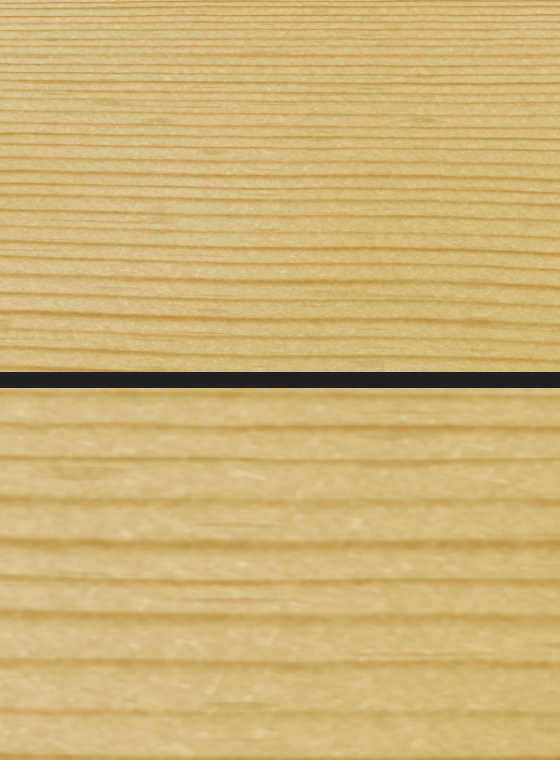
Top: the whole. Bottom: its middle third, enlarged.
Reproduce this texture procedurally as a Shadertoy shader.

```glsl
// Pale pine board: nearly level growth rings, tight at the top and wider below.

float hash(vec2 p) {
    vec3 q = fract(p.xyx * vec3(0.1031, 0.1030, 0.0973));
    q += dot(q, q.yzx + 33.33);
    return fract((q.x + q.y) * q.z);
}

float noise(vec2 p) {
    vec2 cell = floor(p), f = fract(p);
    f = f * f * (3.0 - 2.0 * f);
    return mix(mix(hash(cell), hash(cell + vec2(1, 0)), f.x),
               mix(hash(cell + vec2(0, 1)), hash(cell + vec2(1, 1)), f.x), f.y);
}

// Ring coordinate: one unit per growth ring, counted from the top edge
float ringCoord(vec2 p) {
    float depth = p.y - 0.027 * p.x * smoothstep(0.0, 0.75, p.y);
    depth += 0.014 * (noise(vec2(p.x * 1.7, p.y * 4.0) + 7.0) - 0.5);
    depth += 0.0025 * (noise(p * vec2(13.0, 22.0) + 31.0) - 0.5);
    float ring = 25.0 * log(1.0 + 2.5 * max(depth + 0.02, 0.0));
    return ring + 0.45 * (noise(vec2(ring * 0.9, 4.5)) - 0.5);
}

// Dark latewood line: crisp upper edge, softer fade below
float latewood(float ring, float x) {
    float id = floor(ring);
    float d = fract(ring) - 0.45;
    float thickness = mix(0.75, 1.25, hash(vec2(id, 3.0)));
    float width = thickness * (d < 0.0 ? 0.095 : 0.175);
    float strength = mix(0.5, 1.0, hash(vec2(id, 9.0)));
    strength *= mix(0.7, 1.15, noise(vec2(x * 3.5, id * 5.0)));
    return strength * exp(-d * d / (width * width));
}

// Fine slanted fibres, centred on zero
float fibres(vec2 p) {
    vec2 q = vec2(p.x + 0.5 * p.y, p.y - 0.25 * p.x);
    float coarse = noise(q * vec2(65.0, 120.0)) - 0.5;
    float fine = noise(q * vec2(140.0, 235.0) + 50.0) - 0.5;
    return 0.5 * coarse + 0.65 * fine;
}

void mainImage(out vec4 fragColor, in vec2 fragCoord) {
    // Canvas units: height is one, y runs down from the top
    vec2 p = fragCoord / iResolution.y;
    p.y = 1.0 - p.y;
    float across = fragCoord.x / iResolution.x;

    // Earlywood: paler on the left, more golden towards the lower right
    float gold = 0.25 + 0.4 * across + 0.3 * p.y;
    gold += 0.5 * (noise(p * vec2(2.0, 4.0) + 12.0) - 0.5);
    vec3 paleWood = vec3(0.855, 0.775, 0.595);
    vec3 goldenWood = vec3(0.825, 0.725, 0.465);
    vec3 color = mix(paleWood, goldenWood, clamp(gold, 0.0, 1.0));

    // Growth rings with a faint broad shade around each line
    float ring = ringCoord(p);
    float shade = 0.5 + 0.5 * cos(6.2832 * (fract(ring) - 0.53));
    float line = latewood(ring, p.x);
    color = mix(color, vec3(0.79, 0.66, 0.37), 0.22 * shade);
    color = mix(color, vec3(0.735, 0.565, 0.255), 0.88 * min(line, 1.0));

    // Sparse thin brown streaks along the grain
    float streak = smoothstep(0.78, 0.97, noise(vec2(p.x * 7.0, ring * 4.0) + 80.0));
    color = mix(color, vec3(0.74, 0.57, 0.30), 0.35 * streak);

    // Fibre texture and small pale flecks
    float grain = fibres(p);
    color += grain * vec3(0.055, 0.065, 0.095);
    float fleck = smoothstep(0.72, 0.95, noise((p + p.yx * vec2(0.6, -0.2)) * vec2(75.0, 150.0) + 19.0));
    color += fleck * vec3(0.025, 0.032, 0.05) * (1.0 - 0.6 * line);

    fragColor = vec4(clamp(color, 0.0, 1.0), 1.0);
}
```
